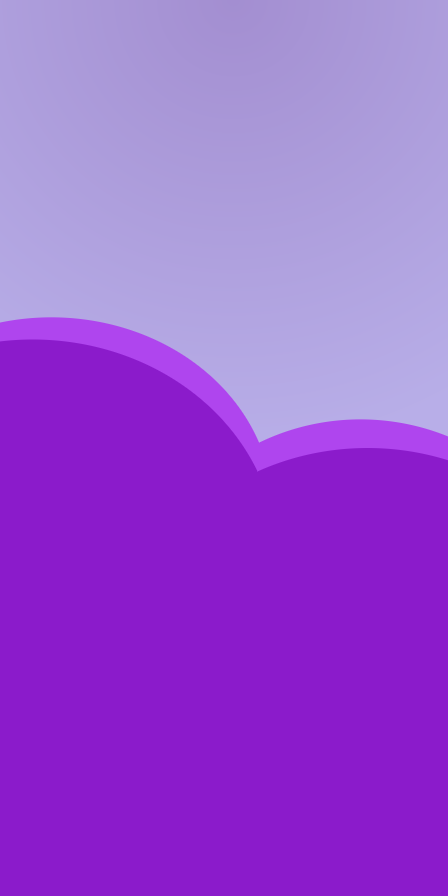
A WebGL 1 fragment shader for this background:

```glsl
precision highp float;

uniform vec2 u_resolution;

// Canvas is 1 unit wide and 2 units tall
const vec2 CANVAS = vec2(1.0, 2.0);

const vec3 SKY_CORE = vec3(0.639, 0.557, 0.818);
const vec3 SKY_RIM = vec3(0.722, 0.684, 0.910);
const vec2 SKY_CENTER = vec2(0.521, 2.0);
const float SKY_RADIUS = 1.016;

const vec3 BAND_COLOR = vec3(0.686, 0.270, 0.933);
const vec3 HILL_COLOR = vec3(0.545, 0.106, 0.798);

// Mounds: center in xy, radii in zw
const vec4 BAND_LEFT = vec4(0.1146, 0.8620, 0.4948, 0.4297);
const vec4 BAND_RIGHT = vec4(0.8047, 0.5951, 0.4948, 0.4688);
const vec4 HILL_LEFT = vec4(0.0729, 0.7578, 0.5456, 0.4844);
const vec4 HILL_RIGHT = vec4(0.8203, 0.5078, 0.5469, 0.4922);

// Approximate signed distance to a half ellipse extended straight down
float moundDistance(vec2 p, vec4 mound) {
  vec2 q = p - mound.xy;
  q.y = max(q.y, 0.0);
  vec2 scaled = q / mound.zw;
  float slope = 2.0 * length(scaled / mound.zw);
  return (dot(scaled, scaled) - 1.0) / max(slope, 0.001);
}

// Antialiased coverage of two joined mounds
float moundCover(vec2 p, vec4 left, vec4 right, float pixel) {
  float d = min(moundDistance(p, left), moundDistance(p, right));
  return clamp(0.5 - d / pixel, 0.0, 1.0);
}

void main() {
  vec2 p = gl_FragCoord.xy / u_resolution * CANVAS;
  float pixel = CANVAS.x / u_resolution.x;

  // Sky glow spreading from the top edge
  float glow = clamp(distance(p, SKY_CENTER) / SKY_RADIUS, 0.0, 1.0);
  vec3 color = mix(SKY_CORE, SKY_RIM, glow);

  // Bright band behind the dark hills
  color = mix(color, BAND_COLOR, moundCover(p, BAND_LEFT, BAND_RIGHT, pixel));
  color = mix(color, HILL_COLOR, moundCover(p, HILL_LEFT, HILL_RIGHT, pixel));

  gl_FragColor = vec4(color, 1.0);
}
```
